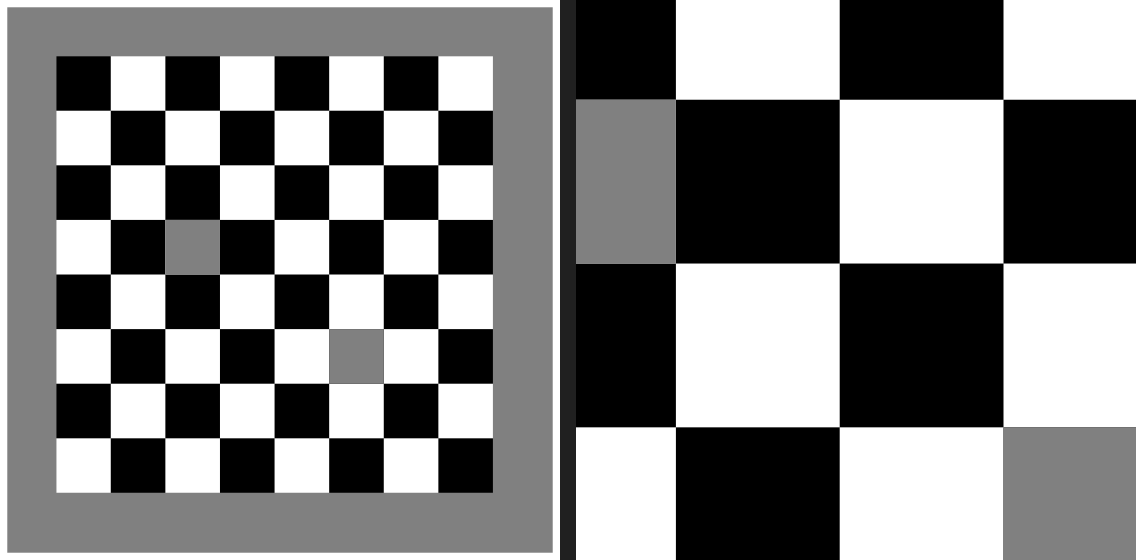
Left, the full canvas; right, a detail of the centre.
A WebGL 1 fragment shader for this pattern:

```glsl
precision highp float;
// An 8 by 8 black and white checkerboard on a grey panel with a thin white margin.
// The checks are a product of two signed square waves around mid grey; fading the
// product to zero gives the panel around the board and the two blank grey cells.

uniform vec2 u_resolution;

const float CELLS = 8.0;                         // repeats across and down
const float CELL_SIZE = 0.0975;                  // side of one cell
const vec2 BOARD_ORIGIN = vec2(0.1003, 0.1198);  // lower left corner of the board
const float MARGIN = 0.013;                      // white border of the canvas
const vec2 BLANK_WHITE = vec2(2.0, 4.0);         // column and row, from the lower left
const vec2 BLANK_BLACK = vec2(5.0, 2.0);
const vec3 WHITE = vec3(1.0);
const vec3 GREY = vec3(0.502);
const vec3 BLACK = vec3(0.0);

// Coverage of an axis-aligned box, smoothed over one pixel.
float boxCoverage(vec2 p, vec2 lower, vec2 upper, float pixel) {
    vec2 inside = min(p - lower, upper - p);
    vec2 coverage = clamp(inside / pixel + 0.5, 0.0, 1.0);
    return coverage.x * coverage.y;
}

// Square waves: +1 in even cells, -1 in odd cells, with smoothed steps.
vec2 alternate(vec2 cell, float pixel) {
    vec2 edgeDistance = abs(mod(cell - 0.5, 2.0) - 1.0) - 0.5;
    return clamp(2.0 * edgeDistance / pixel, -1.0, 1.0);
}

void main() {
    float side = min(u_resolution.x, u_resolution.y);
    vec2 uv = (gl_FragCoord.xy - 0.5 * u_resolution) / side + 0.5;
    float pixel = 1.0 / side;

    // Board coordinates, one unit per cell
    vec2 cell = (uv - BOARD_ORIGIN) / CELL_SIZE;
    float cellPixel = pixel / CELL_SIZE;

    // Signed checks: +1 white, -1 black, 0 grey
    vec2 wave = alternate(cell, cellPixel);
    float check = wave.x * wave.y;
    check *= boxCoverage(cell, vec2(0.0), vec2(CELLS), cellPixel);
    check *= 1.0 - boxCoverage(cell, BLANK_WHITE, BLANK_WHITE + 1.0, cellPixel);
    check *= 1.0 - boxCoverage(cell, BLANK_BLACK, BLANK_BLACK + 1.0, cellPixel);

    // Colour the checks, then lay the panel over the white margin
    vec3 board = mix(GREY, check > 0.0 ? WHITE : BLACK, abs(check));
    float panel = boxCoverage(uv, vec2(MARGIN), vec2(1.0 - MARGIN), pixel);
    gl_FragColor = vec4(mix(WHITE, board, panel), 1.0);
}
```
